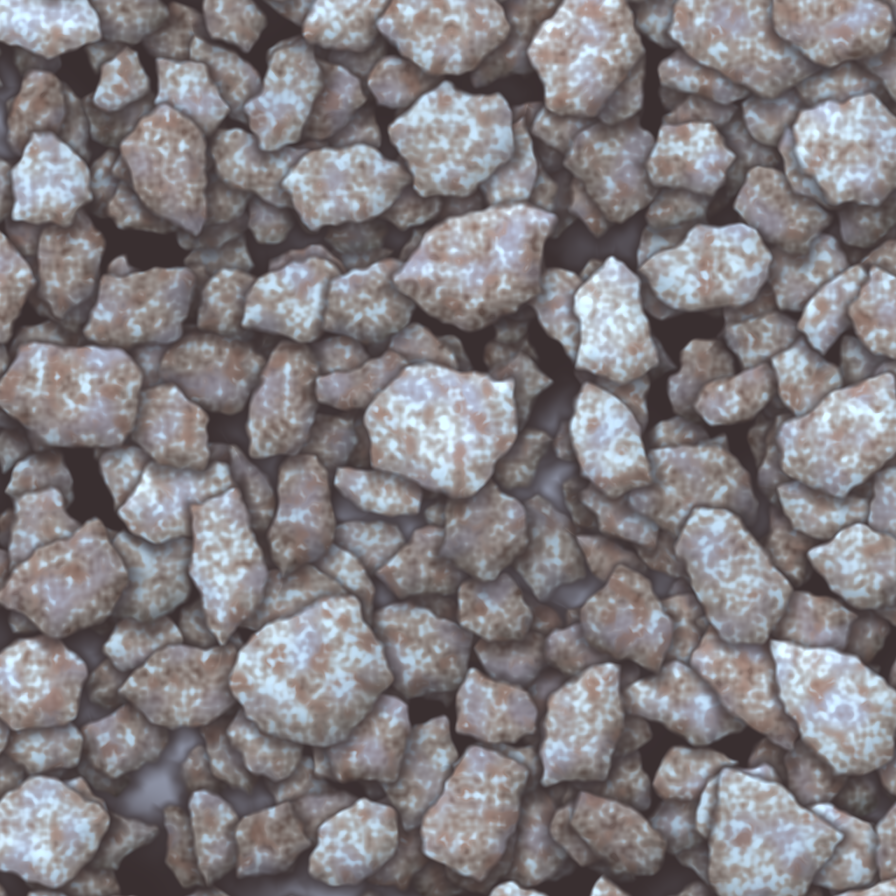
Reproduce this texture procedurally as a three.js fragment shader.

```glsl
// Bed of crushed granite: layers of angular stones over a dark, shadowed floor.
// Each stone is a smooth maximum of random half-planes, scattered on a jittered
// grid, lit at its rim, mottled with gradient noise and casting a soft shadow.

varying vec2 vUv;

const int LAYERS = 4;
const int SIDES = 6;
const float GRID_BOTTOM = 11.0;   // cells across, lowest layer
const float GRID_TOP = 6.7;       // cells across, highest layer
const float EDGE = 0.0034;        // half width of the soft outline
const float SHADOW_REACH = 0.019;
const float SHADOW_DEPTH = 0.8;
const float CORNER = 22.0;        // higher gives sharper corners
const float ROUGHNESS = 0.011;    // wobble of the outlines
const vec2 LIGHT_DIR = vec2(-0.36, 0.93);

const vec3 GAP = vec3(0.225, 0.185, 0.19);
const vec3 FLOOR_BLUE = vec3(0.55, 0.57, 0.64);
const vec3 BROWN = vec3(0.47, 0.415, 0.395);
const vec3 PALE = vec3(0.70, 0.69, 0.68);
const vec3 LILAC = vec3(0.575, 0.575, 0.66);
const vec3 RUST = vec3(0.50, 0.385, 0.345);
const vec3 FROST = vec3(0.77, 0.83, 0.88);
const vec3 COLD_LIGHT = vec3(0.96, 1.03, 1.08);

vec2 hash2(vec2 p) {
  vec3 q = fract(p.xyx * vec3(0.1031, 0.1030, 0.0973));
  q += dot(q, q.yzx + 33.33);
  return fract((q.xx + q.yz) * q.zy);
}

float gradientNoise(vec2 p) {
  vec2 i = floor(p);
  vec2 f = p - i;
  vec2 u = f * f * f * (f * (f * 6.0 - 15.0) + 10.0);
  vec2 e = vec2(1.0, 0.0);
  float a = dot(hash2(i) * 2.0 - 1.0, f);
  float b = dot(hash2(i + e) * 2.0 - 1.0, f - e);
  float c = dot(hash2(i + e.yx) * 2.0 - 1.0, f - e.yx);
  float d = dot(hash2(i + 1.0) * 2.0 - 1.0, f - 1.0);
  return mix(mix(a, b, u.x), mix(c, d, u.x), u.y);
}

// Rounded convex polygon near unit radius: xy = gradient, z = distance.
vec3 polygon(vec2 q, vec2 seed) {
  float total = 0.0;
  vec2 gradient = vec2(0.0);
  for (int i = 0; i < SIDES; i++) {
    vec2 r = hash2(seed + float(i) * 7.3);
    float angle = 6.2832 * (float(i) + 0.62 * r.x) / float(SIDES);
    vec2 n = vec2(cos(angle), sin(angle));
    float w = exp(CORNER * (dot(q, n) - mix(0.68, 1.0, r.y)));
    total += w;
    gradient += w * n;
  }
  return vec3(gradient / total, log(total) / CORNER);
}

// Mineral mottling: pale and brown grain, rust stains, frosty flecks.
vec3 granite(vec2 p, vec2 seed) {
  vec2 s = p + seed * 9.0;
  vec2 kind = hash2(seed * 91.0 + 5.0);
  float blotch = gradientNoise(s * 27.0);
  float grain = gradientNoise(s * 58.0 + 11.0);
  float fleck = gradientNoise(s * 120.0 + 23.0);
  float pale = 0.3 + 0.55 * kind.x + 0.6 * blotch + 0.8 * grain + 0.9 * fleck;
  vec3 col = mix(BROWN, PALE, clamp(pale, -0.3, 1.1));
  col = mix(col, LILAC, 0.6 * smoothstep(-0.15, 0.4, gradientNoise(s * 22.0 + 41.0)));
  float stain = gradientNoise(s * 40.0 + 67.0) + 0.3 * fleck;
  col = mix(col, RUST, 0.6 * smoothstep(0.02, 0.42, stain + 0.2 * (kind.y - 0.5)));
  float frost = 0.6 * grain + 0.6 * fleck + 0.4 * blotch + 0.2 * (kind.x - 0.5);
  return mix(col, FROST, 0.8 * smoothstep(0.0, 0.5, frost));
}

void main() {
  vec2 wobble = vec2(gradientNoise(vUv * 24.0), gradientNoise(vUv * 24.0 + 50.0));
  wobble += 0.5 * vec2(gradientNoise(vUv * 60.0 + 9.0), gradientNoise(vUv * 60.0 + 80.0));
  vec2 pos = vUv + ROUGHNESS * wobble;
  vec3 col = mix(GAP, FLOOR_BLUE, smoothstep(-0.1, 0.3, gradientNoise(vUv * 4.0 + 3.0)));

  for (int layer = 0; layer < LAYERS; layer++) {
    float height = float(layer) / float(LAYERS - 1);
    float grid = mix(GRID_BOTTOM, GRID_TOP, height);
    vec2 home = floor(pos * grid);

    // Neighbouring cells in a fixed order, so that overlaps agree everywhere
    for (int j = -1; j <= 1; j++) {
      for (int i = -1; i <= 1; i++) {
        vec2 cell = home + vec2(float(i), float(j));
        vec2 seed = cell + 40.0 + float(layer) * 37.0;
        vec2 pick = hash2(seed + 0.37);
        if (pick.x > mix(0.98, 0.74, height)) continue;

        // Place, turn and stretch the stone
        vec2 size = hash2(seed + 0.71);
        vec2 axes = mix(0.44, 0.66, size.x) * vec2(1.0, mix(0.5, 0.92, size.y)) / grid;
        vec2 local = pos - (cell + 0.23 + 0.54 * hash2(seed)) / grid;
        float c = cos(6.2832 * pick.y);
        float s = sin(6.2832 * pick.y);
        mat2 turn = mat2(c, -s, s, c);
        vec2 q = turn * local / axes;
        if (dot(q, q) > 5.3) continue;

        vec3 shape = polygon(q, seed + 3.1);
        vec2 slope = (shape.xy / axes) * turn;
        float steep = max(length(slope), 0.001);
        float dist = shape.z / steep;
        float facing = dot(slope / steep, LIGHT_DIR);

        // Contact shadow, longer on the side away from the light
        float reach = SHADOW_REACH * (1.0 - 0.4 * facing);
        col = mix(col, GAP, SHADOW_DEPTH * (1.0 - smoothstep(-0.004, reach, dist)));

        // Stone surface with a shaded rim and a gentle tilt
        float cover = 1.0 - smoothstep(-EDGE, EDGE, dist);
        if (cover > 0.0) {
          float rim = smoothstep(-0.55, 0.05, shape.z);
          float tilt = dot(q, hash2(seed + 5.9) - 0.5);
          float light = 1.06 + rim * (0.2 * facing - 0.14) + 0.2 * tilt;
          light *= mix(0.84, 1.1, height) * mix(0.9, 1.08, hash2(seed + 8.3).x);
          vec3 stone = granite(vUv, seed) * light;
          stone *= mix(vec3(1.0), COLD_LIGHT, smoothstep(0.54, 0.74, stone.g));
          col = mix(col, stone, cover);
        }
      }
    }
  }
  gl_FragColor = vec4(clamp(col, 0.0, 1.0), 1.0);
}
```
